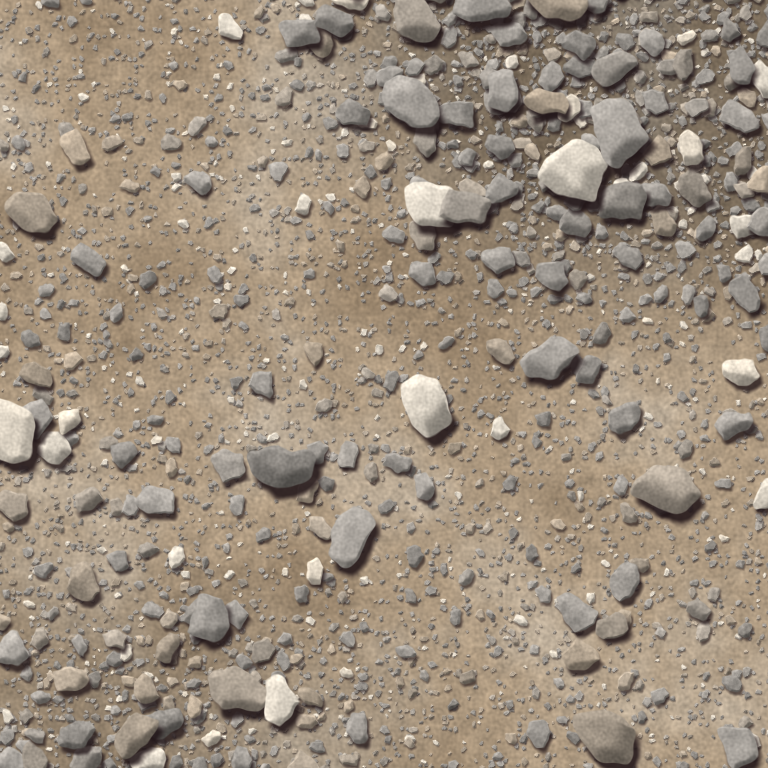
Reproduce this texture procedurally as a three.js fragment shader.

```glsl
// Dry sandy ground strewn with angular grey stones, pebbles and grit in sunlight.
// Jittered grids, fine to coarse, scatter faceted convex stones with cast shadows
// over soil made of gradient noise; a density field crowds two corners.
varying vec2 vUv;

const vec3 SOIL = vec3(0.685, 0.605, 0.505);
const vec3 DUST = vec3(0.755, 0.695, 0.615);
const vec3 DAMP = vec3(0.545, 0.465, 0.370);
const vec3 GREY = vec3(0.610, 0.590, 0.565);
const vec3 TAN = vec3(0.690, 0.630, 0.555);
const vec3 PALE = vec3(0.830, 0.795, 0.735);
const vec3 SHADOW = vec3(0.130, 0.085, 0.095);
const vec2 LIGHT = vec2(-0.45, 0.89);        // direction towards the sun
const vec2 SHADOW_SHIFT = vec2(0.16, -0.30); // in stone radii
const float EDGE = 0.0013;                   // edge softness, canvas units
const float FACET_CONTRAST = 0.34;
const float GRAIN = 0.13;
const float TAU = 6.28319;
const int SIDES = 7;

vec3 hash3(vec2 p) {
  vec3 q = fract(p.xyx * vec3(0.1031, 0.1030, 0.0973));
  q += dot(q, q.yxz + 33.33);
  return fract((q.xxy + q.yzz) * q.zyx);
}

float corner(vec2 cell, vec2 f, vec2 o) {
  return dot(hash3(cell + o).xy * 2.0 - 1.0, f - o);
}

// Gradient noise, roughly -0.7 to 0.7
float noise(vec2 p) {
  vec2 c = floor(p), f = fract(p);
  vec2 u = f * f * f * (f * (f * 6.0 - 15.0) + 10.0);
  float low = mix(corner(c, f, vec2(0.0)), corner(c, f, vec2(1.0, 0.0)), u.x);
  float high = mix(corner(c, f, vec2(0.0, 1.0)), corner(c, f, vec2(1.0)), u.x);
  return mix(low, high, u.y);
}

float fbm(vec2 p) {
  float sum = 0.0, gain = 1.0;
  for (int i = 0; i < 4; i++) {
    sum += gain * noise(p);
    p = p * 2.03 + 17.3;
    gain *= 0.55;
  }
  return sum;
}

// Crowding of stones: heap at upper right, thinner drift at lower left
float rubble(vec2 p) {
  float heap = 1.0 - smoothstep(0.18, 0.48, length((p - vec2(0.86, 0.93)) * vec2(0.85, 1.1)));
  float drift = 1.0 - smoothstep(0.08, 0.36, length((p - vec2(0.08, 0.03)) * vec2(0.6, 1.1)));
  return clamp(max(heap, 0.55 * drift) + 0.25 * noise(p * 5.0 + 4.0), 0.0, 1.0);
}

// Rounded convex polygon: x = signed distance, y = facet light from -1 to 1
vec2 stone(vec2 q, vec2 id, float radius) {
  float axis = TAU * hash3(id + 5.7).x;
  float k = 16.0 / radius, hull = 0.0, weight = 1.0, light = 0.0;
  for (int i = 0; i < SIDES; i++) {
    vec3 h = hash3(id + float(i) * 7.31 + 2.0);
    float a = (float(i) + 0.8 * h.x) * TAU / float(SIDES);
    vec2 n = vec2(cos(a), sin(a));
    float reach = radius * mix(0.58, 0.98, abs(cos(a - axis))) * mix(0.8, 1.12, h.y);
    float side = dot(q, n) - reach;
    hull += exp(min(k * side, 60.0));
    float steep = min(side / (radius * mix(0.12, 0.75, h.z * h.z)) + 1.0, 1.4);
    float w = exp(10.0 * steep - 2.0);
    weight += w;
    light += w * dot(n, LIGHT);
  }
  return vec2(log(hull) / k, light / weight);
}

// Lays one size of stones, with shadows, over the colour so far
void scatter(inout vec3 color, vec2 uv, float cells, float share, float crowd, float depth) {
  vec2 p = uv * cells + cells * 0.37;
  vec2 rough = 0.07 * vec2(noise(p * 4.0), noise(p * 4.0 + 31.0));
  float texture1 = fbm(p * 3.0) * 0.09 + noise(uv * 230.0) * 0.10;
  float soft = EDGE * cells;
  for (int j = -1; j <= 1; j++) for (int i = -1; i <= 1; i++) {
    vec2 cell = floor(p) + vec2(float(i), float(j));
    vec2 id = cell + cells * 3.0;
    vec3 h = hash3(id), tint = hash3(id + 91.7);
    vec2 center = cell + 0.2 + 0.6 * h.xy;
    float chance = share + crowd * rubble(center / cells - 0.37);
    vec2 q = p - center;
    if (h.z > chance || dot(q, q) > 1.2) continue;
    float radius = mix(0.27, 0.56, tint.x);
    q += rough;
    float shade = stone(q - SHADOW_SHIFT * radius, id, radius).x;
    float contact = 1.0 - smoothstep(-soft - 0.05, soft + 0.04, shade);
    color = mix(color, SHADOW, contact * depth);
    vec2 body = stone(q, id, radius);
    vec3 rock = mix(GREY, TAN, smoothstep(0.45, 1.0, tint.y));
    rock = mix(rock, PALE, 0.75 * step(0.90, tint.z));
    rock *= 0.90 + 0.22 * tint.z + texture1 * 1.6;
    rock *= 1.0 + FACET_CONTRAST * body.y * (body.y < 0.0 ? 1.25 : 0.55);
    color = mix(color, rock, 1.0 - smoothstep(-soft, soft, body.x));
  }
}

void main() {
  // Soil: broad dusty and damp patches with fine grain
  float patches = fbm(vUv * 4.0 + 9.0);
  vec3 color = mix(SOIL, DUST, smoothstep(-0.05, 0.6, patches));
  color = mix(color, DAMP, 0.6 * smoothstep(0.0, 0.6, -patches));
  color *= 1.0 + GRAIN * (fbm(vUv * 45.0) + 1.3 * noise(vUv * 190.0));
  color *= 1.0 - 0.30 * rubble(vUv);
  // Grit first, then ever larger stones
  scatter(color, vUv, 125.0, 0.26, 0.20, 0.40);
  scatter(color, vUv, 68.0, 0.16, 0.40, 0.50);
  scatter(color, vUv, 36.0, 0.13, 0.62, 0.62);
  scatter(color, vUv, 20.0, 0.12, 0.65, 0.78);
  scatter(color, vUv, 11.5, 0.15, 0.42, 0.88);
  gl_FragColor = vec4(color, 1.0);
}
```
